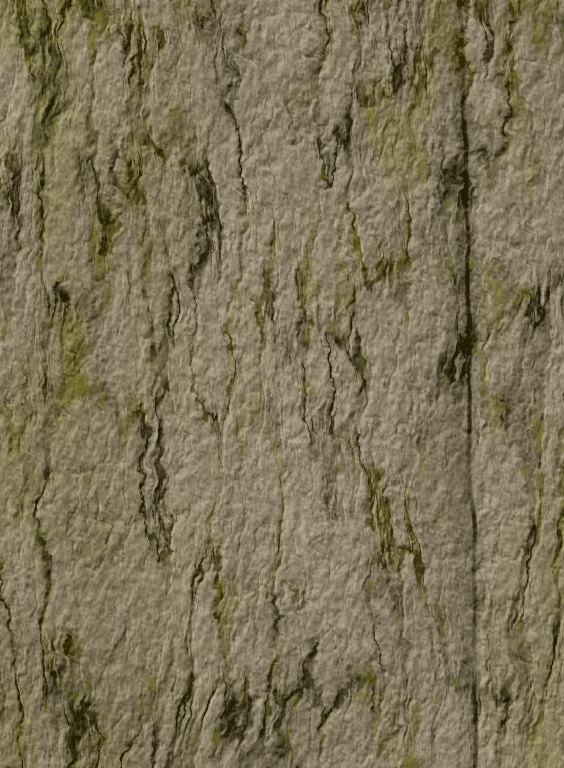
A Shadertoy shader for this texture:

```glsl
// Weathered tree bark: many short interlaced furrows between pale grey-brown plates,
// with ragged scales, broken dark cracks, one deep vertical seam and a mossy left side.
// Stretched noise and cellular scales make a height field, lit from above left.

float hash(vec2 p) {
    vec3 q = fract(p.xyx * vec3(0.1031, 0.1030, 0.0973));
    q += dot(q, q.yzx + 33.33);
    return fract((q.x + q.y) * q.z);
}

float noise(vec2 p) {
    vec2 cell = floor(p), f = fract(p);
    f = f * f * (3.0 - 2.0 * f);
    return mix(mix(hash(cell), hash(cell + vec2(1, 0)), f.x),
               mix(hash(cell + vec2(0, 1)), hash(cell + vec2(1, 1)), f.x), f.y);
}

float fbm(vec2 p) {
    float sum = 0.0, amplitude = 0.516;
    for (int i = 0; i < 5; i++) {
        sum += amplitude * noise(p);
        p = p * 2.03 + vec2(17.3, 9.1);
        amplitude *= 0.5;
    }
    return sum;
}

// Bends the vertical grain into leaning strands with ragged borders
vec2 bendGrain(vec2 p) {
    p.x += 0.11 * (fbm(p * vec2(4.0, 2.4) + 3.0) - 0.5);
    p.x += 0.022 * (fbm(p * vec2(24.0, 18.0) + 7.0) - 0.5);
    vec2 fray = vec2(fbm(p * 75.0 + 1.0), fbm(p * 75.0 + 31.0)) - 0.5;
    return p + fray * vec2(0.012, 0.02);
}

// Cellular scales, each at its own level, with softened borders
float scales(vec2 p) {
    vec2 cell = floor(p);
    float nearest = 9.0, second = 9.0, level = 0.0;
    for (int y = -1; y <= 1; y++)
    for (int x = -1; x <= 1; x++) {
        vec2 id = cell + vec2(x, y);
        float d = length(id + vec2(hash(id), hash(id + 57.0)) - p);
        second = min(second, max(d, nearest));
        if (d < nearest) { nearest = d; level = hash(id + 113.0); }
    }
    return level * smoothstep(0.0, 0.25, second - nearest);
}

// Returns height, plate mask and crack darkness
vec3 bark(vec2 p) {
    vec2 q = bendGrain(p);
    float furrow = abs(fbm(q * vec2(27.0, 5.5) + 40.0) - 0.5);
    float fissure = abs(fbm(q * vec2(52.0, 17.0) + 80.0) - 0.5);
    float plate = smoothstep(0.0, 0.13, furrow);
    float strip = smoothstep(0.0, 0.10, fissure);
    float flakes = fbm(p * vec2(95.0, 65.0) + 5.0);
    float scale = scales(q * vec2(62.0, 25.0));

    float height = 0.34 * plate + 0.17 * strip + 0.85 * flakes
                 + scale * (0.24 - 0.15 * plate);

    // Cracks open only along short parts of the furrows
    float open = smoothstep(0.47, 0.60, fbm(p * vec2(26.0, 13.0) + 60.0));
    float crack = open * smoothstep(0.042, 0.008, furrow);
    crack = max(crack, 0.75 * open * smoothstep(0.03, 0.005, fissure) * (1.0 - 0.6 * plate));
    return vec3(height, plate, crack);
}

void mainImage(out vec4 fragColor, in vec2 fragCoord) {
    vec2 p = fragCoord / iResolution.y;

    // Relief and light
    vec3 surface = bark(p);
    float relief = surface.x - bark(p + vec2(-0.0020, 0.0032)).x;
    float plate = surface.y;
    float grain = 0.55 * noise(p * vec2(215.0, 205.0)) + 0.45 * noise(p * vec2(300.0, 330.0) + 9.0);
    float broad = fbm(p * vec2(7.0, 2.5) + 11.0);

    float tone = 0.64 + 0.26 * (plate - 0.62) + 1.35 * clamp(relief, -0.3, 0.2)
               + 0.36 * (grain - 0.5) + 0.36 * (broad - 0.5) - 0.48 * surface.z;

    // Deep seam with a shaded left bank and a lit right bank
    float seamX = 0.621 - 0.019 * p.y + 0.010 * (fbm(vec2(2.0, p.y * 16.0)) - 0.5);
    float side = p.x - seamX;
    float seam = smoothstep(0.0045, 0.001, abs(side));
    tone -= 0.17 * smoothstep(-0.04, 0.0, side) * smoothstep(0.004, 0.0, side);
    tone += 0.08 * smoothstep(0.0, 0.01, side) * smoothstep(0.06, 0.015, side);
    tone -= 0.65 * seam * noise(vec2(5.0, p.y * 22.0));

    // Shadow to pale bark
    vec3 color = mix(vec3(0.22, 0.19, 0.10), vec3(0.64, 0.595, 0.495), clamp(tone, -0.2, 1.15));

    // Greyer plates toward the middle
    float centre = smoothstep(0.15, 0.35, p.x) * smoothstep(0.75, 0.55, p.x);
    color.b += 0.008 * plate * centre;

    // Moss on the left and low on the right, lichen in the furrows
    float patches = smoothstep(0.38, 0.62, fbm(p * vec2(14.0, 5.0) + 30.0));
    float corner = smoothstep(0.6, 0.72, p.x) * smoothstep(0.55, 0.1, p.y);
    float moss = patches * max(smoothstep(0.34, 0.02, p.x), 0.8 * corner);
    color *= mix(vec3(1.0), vec3(0.92, 0.94, 0.74), moss * (1.0 - 0.45 * plate));

    float lichen = (1.0 - plate) * smoothstep(0.48, 0.62, fbm(p * vec2(22.0, 6.0) + 50.0));
    color += lichen * mix(vec3(0.02, 0.025, -0.035), vec3(0.06, 0.06, 0.0), centre);

    float sprout = smoothstep(0.66, 0.78, fbm(p * vec2(60.0, 26.0) + 70.0));
    color = mix(color, vec3(0.42, 0.42, 0.12), 0.55 * sprout * (1.0 - plate));

    fragColor = vec4(clamp(color, 0.0, 1.0), 1.0);
}
```
